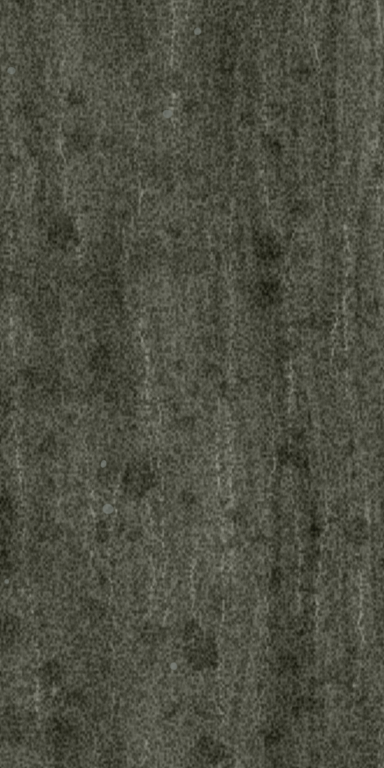
Write a Shadertoy shader that draws this texture.

```glsl
// Weathered dark olive wood: grainy vertical fibres, pale veins, mould blotches and lichen dots.

const vec3 WOOD_TINT = vec3(0.000, 0.004, -0.045);   // offset of each channel from the tone
const vec3 LICHEN = vec3(0.45, 0.47, 0.44);
const float BASE_TONE = 0.314;
const float GRAIN_CELLS = 165.0;
const float PORE_CELLS = 105.0;
const float GRAIN_CONTRAST = 0.17;
const float PORE_CONTRAST = 0.11;
const float FIBRE_CONTRAST = 0.09;
const float BROAD_CONTRAST = 0.08;
const float MOULD_DEPTH = 0.075;
const float VEIN_LIGHT = 0.085;
const int VEINS = 15;

float hash(vec2 p) {
    vec3 q = fract(p.xyx * 0.1031);
    q += dot(q, q.yzx + 33.33);
    return fract((q.x + q.y) * q.z);
}

vec2 hash2(vec2 p) {
    return vec2(hash(p + 17.3), hash(p + 71.9));
}

float valueNoise(vec2 p) {
    vec2 i = floor(p), f = fract(p);
    f = f * f * (3.0 - 2.0 * f);
    vec2 e = vec2(0.0, 1.0);
    return mix(mix(hash(i), hash(i + e.yx), f.x),
               mix(hash(i + e.xy), hash(i + e.yy), f.x), f.y);
}

// Distance to the nearest jittered cell point
float cellular(vec2 p) {
    vec2 i = floor(p), f = fract(p);
    float nearest = 2.0;
    for (int y = -1; y <= 1; y++)
        for (int x = -1; x <= 1; x++) {
            vec2 o = vec2(x, y);
            nearest = min(nearest, length(o + hash2(i + o) - f));
        }
    return nearest;
}

// Scattered round spots; the chance of a spot varies linearly over the canvas
float spots(vec2 p, float cells, vec2 radii, float soft, float chance, vec2 slope, float seed) {
    vec2 i = floor(p * cells);
    float cover = 0.0;
    for (int y = -1; y <= 1; y++)
        for (int x = -1; x <= 1; x++) {
            vec2 id = i + vec2(x, y);
            vec2 centre = (id + 0.1 + 0.8 * hash2(id + seed)) / cells;
            float odds = chance + dot(slope, centre - vec2(0.5, 1.0));
            float size = hash(id + seed + 5.7);
            float r = mix(radii.x, radii.y, size * size);
            float spot = 1.0 - smoothstep(r - soft, r + soft, length(p - centre));
            cover = max(cover, spot * step(hash(id + seed + 41.0), odds));
        }
    return cover;
}

// Thin wandering vertical lines that fade in and out
float veins(vec2 p, float rough) {
    float light = 0.0;
    for (int k = 0; k < VEINS; k++) {
        float n = float(k);
        float h = hash(vec2(n, 3.0));
        float x = (n + 0.2 + 0.6 * h) / float(VEINS);
        x += 0.018 * sin(p.y * (2.0 + 2.0 * h) + n * 2.4) + 0.006 * sin(p.y * 13.0 + n * 4.1);
        x += 0.014 * (valueNoise(vec2(n * 7.0, p.y * 24.0)) - 0.5);
        float d = abs(p.x - x + 0.006 * (rough - 0.5));
        float present = smoothstep(0.4, 0.75, valueNoise(vec2(n * 13.0 + 5.0, p.y * 4.5)));
        float line = 1.0 - smoothstep(0.001, 0.006, d);
        float halo = 1.0 - smoothstep(0.0, 0.028, d);
        light = max(light, present * (0.75 * line + 0.3 * halo));
    }
    return light;
}

void mainImage(out vec4 fragColor, in vec2 fragCoord) {
    vec2 p = fragCoord / iResolution.x;
    float pixel = 1.0 / iResolution.x;

    // Fine grain and pores
    float grain = valueNoise(p * GRAIN_CELLS * vec2(1.0, 0.85));
    float pores = cellular(p * PORE_CELLS * vec2(1.0, 0.75));
    float rough = valueNoise(p * 60.0);

    // Fibres bend gently with height and grow stronger to the right
    float bend = 0.025 * sin(p.y * 3.1 + p.x * 4.0) + 0.01 * sin(p.y * 8.0 - p.x * 9.0);
    vec2 q = vec2(p.x + bend, p.y);
    float fibre = 0.6 * valueNoise(q * vec2(85.0, 5.0)) + 0.4 * valueNoise(q * vec2(38.0, 3.0) + 9.0);
    float broad = valueNoise(q * vec2(11.0, 1.6) + 31.0);
    float fibreGain = mix(0.8, 1.7, smoothstep(0.4, 0.9, p.x));

    // Mould with ragged edges, densest low and to the left
    vec2 ragged = p + 0.018 * (vec2(rough, valueNoise(p * 55.0 + 40.0)) - 0.5);
    float mould = spots(ragged, 9.0, vec2(0.018, 0.046), 0.012, 0.37, vec2(-0.35, -0.22), 11.0);
    mould = max(mould, 0.8 * spots(ragged, 21.0, vec2(0.007, 0.02), 0.006, 0.22, vec2(-0.08, -0.12), 57.0));
    float stain = smoothstep(0.5, 0.8, valueNoise(p * vec2(7.0, 9.0) + 3.0));
    mould = max(mould, 0.5 * stain * smoothstep(1.0, 0.3, p.x));

    float tone = BASE_TONE
        + GRAIN_CONTRAST * (grain - 0.5)
        + PORE_CONTRAST * (pores - 0.5)
        + FIBRE_CONTRAST * fibreGain * (fibre - 0.5)
        + BROAD_CONTRAST * (broad - 0.5)
        + VEIN_LIGHT * veins(p, rough) * (1.0 - 0.6 * mould) * (0.5 + grain)
        - MOULD_DEPTH * mould;
    vec3 colour = max(vec3(tone) + WOOD_TINT, 0.06);

    // Small pale lichen dots, mostly upper left
    vec2 dotPoint = p + 0.004 * (rough - 0.5);
    float lichen = spots(dotPoint, 8.0, vec2(0.006, 0.014), max(0.0025, pixel), 0.1, vec2(-0.28, 0.06), 83.0);
    colour = mix(colour, LICHEN + 0.08 * (grain - 0.5), 0.85 * lichen);

    fragColor = vec4(colour, 1.0);
}
```
